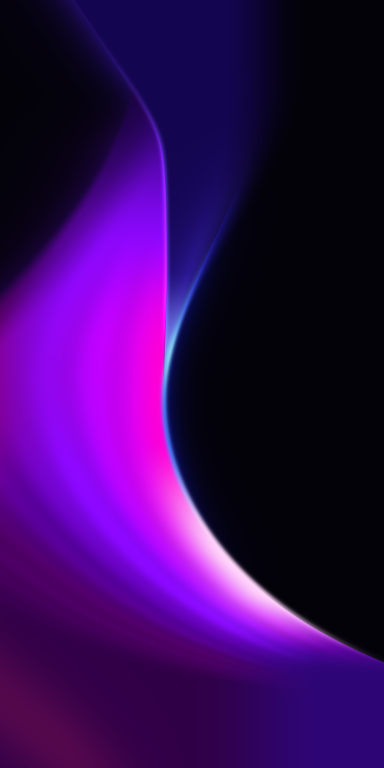
A WebGL 1 fragment shader for this background:

```glsl
precision highp float;
// Glowing violet wave with a white-hot rim and a blue veil on a near-black ground.
uniform vec2 u_resolution;

#define NIGHT   vec3(0.012, 0.006, 0.035)
#define TAIL    vec3(0.19, 0.0, 0.28)
#define PLUM    vec3(0.31, 0.0, 0.40)
#define PURPLE  vec3(0.35, 0.0, 0.64)
#define VIOLET  vec3(0.54, 0.03, 1.0)
#define ORCHID  vec3(0.77, 0.0, 1.0)
#define MAGENTA vec3(1.0, 0.0, 0.84)
#define BLUSH   vec3(1.0, 0.83, 0.98)
#define INDIGO  vec3(0.18, 0.02, 0.46)
#define WAIST   0.958
#define RIPPLE  0.035

// Falling counterpart of smoothstep
float fall(float a, float b, float v) { return 1.0 - smoothstep(a, b, v); }

float bell(float v, float width) { return exp(-v * v / (width * width)); }

// Lower sweep shared by both curves
float sweep(float y) {
  float d = max(WAIST - y, 0.0);
  float d2 = d * d;
  return 0.427 + 0.96 * d2 + 1.244 * d2 * d2 * d2;
}

// Right side of the body, bending left near the top
float seamX(float y) {
  float t = y - 1.648;
  float bend = 0.5 * (t + sqrt(t * t + 0.0054));
  return sweep(y) + 0.01 * smoothstep(0.96, 1.32, y) - 0.68 * bend;
}

// Right side of the veil, bending right near the top
float outerX(float y) { return sweep(y) + 0.26 * smoothstep(WAIST, 1.79, y); }

// Left side of the body
float leftX(float y) {
  float e = max(1.7526 - y, 0.0);
  return 0.344 - 0.275 * e - 0.691 * e * e;
}

// Horizontal offset turned into an approximate distance to a sloped curve
float slant(float dx, float below, float above) {
  float slope = (above - below) / 0.01;
  return dx / sqrt(1.0 + slope * slope);
}

vec3 bodyColor(vec2 p, float depth, float inset) {
  // Colour bands measured against a width that narrows at both ends
  float width = max(0.39 * p.y - 0.04, 0.04) * (1.0 - 0.8 * smoothstep(0.95, 1.6, p.y));
  float q = max(depth, 0.0) / width;
  vec3 c = mix(ORCHID, VIOLET, smoothstep(0.35, 1.0, q));
  c = mix(c, PURPLE, smoothstep(0.95, 1.6, q));
  c = mix(c, PLUM, smoothstep(1.5, 2.3, q));
  c = mix(c, TAIL, smoothstep(2.2, 3.8, q));
  c *= 1.0 + RIPPLE * sin(17.0 * q + 5.0 * p.y) * fall(2.0, 4.0, q);

  // Upper fade, left tint and dim lower right
  vec3 upper = mix(VIOLET, INDIGO, smoothstep(1.35, 1.75, p.y));
  c = mix(c, upper, smoothstep(1.1, 1.45, p.y));
  c = mix(c, vec3(0.52, 0.0, 0.56), 0.8 * exp(-p.x / 0.09) * smoothstep(0.6, 0.95, p.y));
  c = mix(c, INDIGO, fall(0.24, 0.42, p.y) * smoothstep(0.5, 0.85, p.x));
  c *= mix(0.6, 1.0, smoothstep(0.0, 0.15, inset));

  // Ember streak in the lower left
  float streak = dot(p - vec2(0.07, 0.13), vec2(0.63, 0.78));
  c += vec3(0.14, 0.03, 0.02) * bell(streak, 0.11) * fall(0.15, 0.5, p.x);

  // Hot magenta waist and pale glow along the lower edge
  float hot = bell(depth, 0.085) * smoothstep(0.45, 0.75, p.y) * fall(1.05, 1.4, p.y);
  float pale = bell(depth, 0.065) * smoothstep(0.3, 0.46, p.y) * fall(0.55, 0.86, p.y);
  c = mix(c, MAGENTA, hot);
  return mix(c, BLUSH, pale);
}

void main() {
  vec2 p = gl_FragCoord.xy / u_resolution * vec2(1.0, 2.0);
  float aa = 1.0 / u_resolution.x;
  float y = p.y;
  float seam = slant(p.x - seamX(y), seamX(y - 0.005), seamX(y + 0.005));
  float outer = slant(p.x - outerX(y), outerX(y - 0.005), outerX(y + 0.005));
  float inset = p.x - leftX(y);
  float upperHalf = smoothstep(0.9, 1.1, y);

  // Ground with faint halos beside the body and the top ridge
  vec3 col = NIGHT;
  col += vec3(0.10, 0.01, 0.22) * exp(-max(-inset, 0.0) / 0.07) * fall(1.6, 1.8, y) * step(seam, 0.0);
  col += vec3(0.11, 0.04, 0.36) * exp(-abs(seam) / 0.05) * smoothstep(1.55, 1.85, y);

  // Veil between the two upper curves
  float softness = mix(0.006, 0.11, smoothstep(1.05, 1.85, y));
  float veil = smoothstep(-aa, aa, seam) * fall(-softness, softness, outer) * upperHalf;
  float veilEdge = exp(-abs(outer) / 0.07) * fall(1.2, 1.75, y);
  vec3 veilColor = mix(vec3(0.075, 0.02, 0.31), vec3(0.22, 0.13, 0.72), veilEdge);
  veilColor = mix(veilColor, vec3(0.52, 0.58, 0.96), fall(1.04, 1.3, y));
  col = mix(col, veilColor, veil);

  // Blue light spilling past the outer edge
  float spill = smoothstep(0.45, 0.85, y) * fall(1.15, 1.6, y);
  col += vec3(0.03, 0.05, 0.42) * exp(-max(outer, 0.0) / 0.03) * spill * step(0.0, outer);

  // Body
  float leftSoft = mix(0.03, 0.01, smoothstep(1.2, 1.7, y));
  float body = fall(-aa, aa, seam) * smoothstep(-leftSoft, leftSoft, inset);
  col = mix(col, bodyColor(p, -seam, inset), body);

  // Thin seam line and bright rim
  float seamLine = bell(seam, 0.007) * smoothstep(1.05, 1.25, y) * fall(1.5, 1.95, y);
  col += vec3(0.22, 0.12, 0.4) * seamLine;
  vec3 rimColor = mix(BLUSH, vec3(0.3, 0.5, 1.0), smoothstep(0.6, 0.85, y));
  rimColor = mix(rimColor, vec3(0.55, 0.9, 1.0), bell(y - 1.08, 0.09));
  float rim = bell(outer, 0.008) * smoothstep(0.25, 0.5, y) * fall(1.08, 1.4, y);
  col = mix(col, rimColor, 0.85 * rim);

  gl_FragColor = vec4(clamp(col, 0.0, 1.0), 1.0);
}
```
